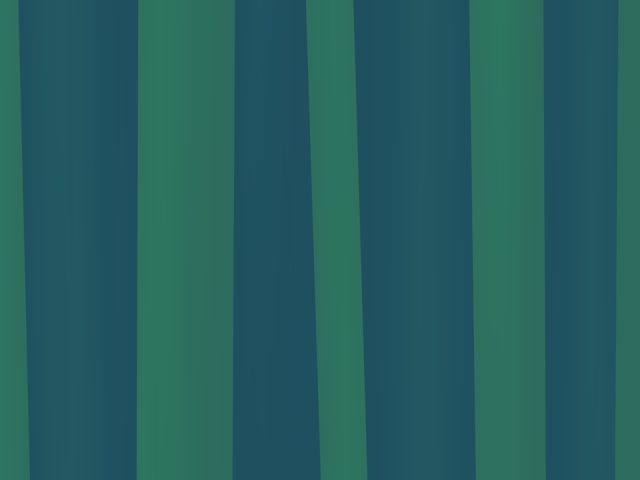
Reproduce this background procedurally as a Shadertoy shader.

```glsl
// Soft vertical highlight around a centre line
float glow(float x, float centre, float width) {
    float d = (x - centre) / width;
    return exp(-d * d);
}

// Fine, nearly vertical grain from layered sines
float grain(vec2 p) {
    float sum = 0.0;
    float weight = 0.5;
    float frequency = 95.0;
    for (int i = 0; i < 4; i++) {
        sum += weight * sin(p.x * frequency + 2.0 * sin(p.y * 2.3 + float(i) * 1.7));
        frequency *= 1.73;
        weight *= 0.6;
    }
    return sum;
}

// Coverage of a slanted band; edges are left and right at the bottom, then at the top
float band(vec2 p, vec4 edges) {
    vec2 sides = mix(edges.xy, edges.zw, p.y);
    float soft = 0.75 / iResolution.x;
    return smoothstep(-soft, soft, p.x - sides.x) * smoothstep(-soft, soft, sides.y - p.x);
}

void mainImage(out vec4 fragColor, in vec2 fragCoord) {
    vec2 p = fragCoord / iResolution.xy;
    float streaks = grain(p);

    // Blue gaps, lighter along their middles
    float blueLight = glow(p.x, 0.110 - 0.015 * p.y, 0.055)
                    + 0.45 * p.y * glow(p.x, 0.410, 0.035)
                    + 0.9 * glow(p.x, 0.665, 0.050)
                    + 0.8 * glow(p.x, 0.930, 0.045);
    vec3 blue = mix(vec3(0.120, 0.312, 0.376), vec3(0.132, 0.350, 0.384),
                    clamp(blueLight + 0.10 * streaks, 0.0, 1.0));

    // Green bands, duller toward their shaded sides
    float greenLight = glow(p.x, -0.005, 0.045)
                     + glow(p.x, 0.235 + 0.015 * p.y, 0.065)
                     + 0.85 * glow(p.x, 0.545 - 0.025 * p.y, 0.050)
                     + (0.65 + 0.35 * p.y) * glow(p.x, 0.775, 0.050);
    vec3 green = mix(vec3(0.177, 0.418, 0.364), vec3(0.177, 0.461, 0.372),
                     clamp(greenLight + 0.10 * streaks, 0.0, 1.0));

    vec4 bands[5] = vec4[5](
        vec4(-0.1, 0.0469, -0.1, 0.0286),
        vec4(0.2135, 0.3633, 0.2161, 0.3672),
        vec4(0.5013, 0.5742, 0.4779, 0.5521),
        vec4(0.7435, 0.8529, 0.7331, 0.8490),
        vec4(0.9609, 1.1, 0.9661, 1.1));
    float coverage = 0.0;
    for (int i = 0; i < 5; i++) coverage = max(coverage, band(p, bands[i]));

    fragColor = vec4(mix(blue, green, coverage), 1.0);
}
```
